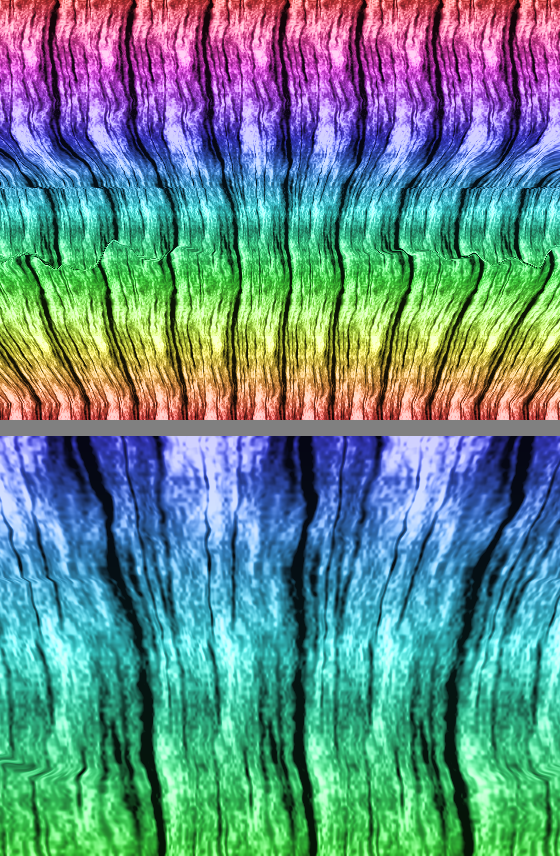
Top, the full canvas; bottom, a detail of the centre.
This pattern is drawn by a Shadertoy shader. Its source:

```glsl
// Cracked timber bark repeated in columns, tinted by one rainbow from top to bottom.
// Column width changes with height and distance from the axis, so the strands fan
// out and tear; the wood itself is tiling noise with dark cracks and pale worn areas.

const float AXIS = 0.513;          // x of the straight central crack
const float WIDE = 0.137;          // column width at the top
const float NARROW = 0.090;        // column width near the axis, lower half
const float FOOT = 0.087;          // column width at the bottom
const float BULGE = 0.107;         // outer column width in the middle band
const float SLOPE = 0.126;         // outer column width under the tear
const float TILE_HEIGHT = 0.68;    // vertical repeat of the wood
const float UPPER_TEAR = 0.035;    // roughness of the upper torn band
const float LOWER_TEAR = 0.075;    // roughness of the lower torn band
const float CRACK_WIDTH = 0.048;   // main crack, in columns
const int MINOR_CRACKS = 13;
const float BASE_GREY = 0.69;
const float TINT_FLOOR = 0.27;     // lowest channel of the rainbow tint

float hash(vec2 p) {
    vec3 q = fract(vec3(p.xyx) * 0.1031);
    q += dot(q, q.yzx + 33.33);
    return fract((q.x + q.y) * q.z);
}

// Value noise that wraps after "period" lattice cells.
float tileNoise(vec2 p, vec2 period) {
    vec2 i = floor(p), f = fract(p);
    f = f * f * (3.0 - 2.0 * f);
    vec2 a = mod(i, period), b = mod(i + 1.0, period);
    return mix(mix(hash(a), hash(vec2(b.x, a.y)), f.x),
               mix(hash(vec2(a.x, b.y)), hash(b), f.x), f.y);
}

// Noise with "freq" cells per wood tile.
float grain(vec2 q, vec2 freq) {
    return tileNoise(q * freq, freq);
}

vec3 rainbow(float hue) {
    return clamp(abs(mod(hue * 6.0 + vec3(0.0, 4.0, 2.0), 6.0) - 3.0) - 1.0, 0.0, 1.0);
}

// Signed distance to the nearest repeat of a vertical line.
float lineOffset(float x, float pos) {
    return fract(x - pos + 0.5) - 0.5;
}

// Maps the canvas to column units; "down" is measured from the top edge.
float columnPhase(float x, float down) {
    float away = abs(x - AXIS);
    float outer = smoothstep(0.08, 0.28, away);
    float rough = tileNoise(vec2(x * 24.0, down * 8.0), vec2(512.0))
                + 0.4 * tileNoise(vec2(x * 60.0, down * 20.0), vec2(512.0)) - 0.7;

    float inner = mix(WIDE, NARROW, smoothstep(0.28, 0.56, down));
    inner = mix(inner, FOOT, smoothstep(0.75, 1.0, down));

    float upper = down + UPPER_TEAR * outer * rough;
    float lower = down + LOWER_TEAR * outer * rough;
    float side = mix(WIDE, BULGE + 0.008, smoothstep(0.31, 0.445, upper));
    side -= 0.008 * smoothstep(0.445, 0.450, down);
    side = mix(side, SLOPE, smoothstep(0.598, 0.610, lower));
    side = mix(side, FOOT, clamp((down - 0.63) / 0.33, 0.0, 1.0));

    float columns = away < inner ? away / inner : 1.0 + (away - inner) / side;
    return sign(x - AXIS) * columns;
}

// Brightness of the wood; q is in tiles, x across and y down.
float wood(vec2 q) {
    q.x += 0.12 * (grain(q, vec2(1.0, 5.0)) - 0.5)
         + 0.06 * (grain(q, vec2(4.0, 14.0)) - 0.5)
         + 0.025 * (grain(q, vec2(12.0, 60.0)) - 0.5);

    float streaks = 0.5 * grain(q, vec2(9.0, 6.0)) + 0.5 * grain(q, vec2(21.0, 16.0)) - 0.5;
    float fibres = grain(q, vec2(42.0, 48.0)) - 0.5;
    float specks = grain(q, vec2(60.0, 200.0)) - 0.5;
    float blotches = grain(q, vec2(5.0, 20.0)) - 0.5;
    float grey = BASE_GREY + 0.46 * streaks + 0.30 * fibres + 0.30 * specks + 0.24 * blotches;

    // Worn pale areas between the cracks, eaten away by blotches.
    float row = fract(q.y);
    float patchX = smoothstep(0.30, 0.08, abs(lineOffset(q.x, 0.58)));
    float lowPatch = smoothstep(0.15, 0.05, abs(row - 0.49));
    float highPatch = smoothstep(0.16, 0.04, abs(row - 0.17));
    float worn = smoothstep(0.15, 0.75, grain(q, vec2(7.0, 24.0)));
    grey += patchX * worn * (0.32 * lowPatch + 0.18 * highPatch);

    // Minor cracks that wander, open and close along their length.
    for (int i = 0; i < MINOR_CRACKS; i++) {
        float n = float(i);
        float pos = (n + 0.2 + 0.8 * hash(vec2(n, 7.0))) / float(MINOR_CRACKS);
        pos += 0.12 * (tileNoise(vec2(n * 3.0, q.y * 4.0), vec2(64.0, 4.0)) - 0.5);
        float width = mix(0.014, 0.042, hash(vec2(n, 19.0)));
        float open = tileNoise(vec2(n * 5.0, q.y * 9.0), vec2(128.0, 9.0));
        open = smoothstep(0.35, 0.85, open) * (0.6 + 0.6 * grain(q, vec2(16.0, 50.0)));
        float d = abs(lineOffset(q.x, pos));
        grey -= 0.50 * open * (1.0 - smoothstep(0.0, width, d));
    }

    // Main crack: a ragged dark core, a shaded left bank and a lit right lip.
    float d = lineOffset(q.x, 0.0);
    float width = CRACK_WIDTH * (0.5 + 1.0 * grain(q, vec2(3.0, 22.0)));
    float depth = 0.40 + 0.35 * grain(q, vec2(2.0, 11.0));
    grey -= 0.22 * smoothstep(-0.24, -0.02, d) * (1.0 - smoothstep(-0.02, 0.06, d));
    grey += 0.10 * (1.0 - smoothstep(0.0, 0.06, abs(d - 0.11)));
    grey -= depth * (1.0 - smoothstep(0.1 * width, width, abs(d)));
    return clamp(grey, 0.07, 1.1);
}

void mainImage(out vec4 fragColor, in vec2 fragCoord) {
    vec2 uv = fragCoord / iResolution.xy;
    float down = 1.0 - uv.y;
    float sway = 0.010 * sin(down * 9.0 - 1.2) * (1.0 - smoothstep(0.3, 0.6, down));
    float grey = wood(vec2(columnPhase(uv.x - sway, down), down / TILE_HEIGHT));

    vec3 tint = mix(vec3(TINT_FLOOR), vec3(1.0), rainbow(uv.y));
    vec3 color = tint * min(grey * 1.12, 1.0);
    color = mix(color, vec3(1.0), 0.75 * smoothstep(0.62, 1.12, grey));
    fragColor = vec4(color, 1.0);
}
```
